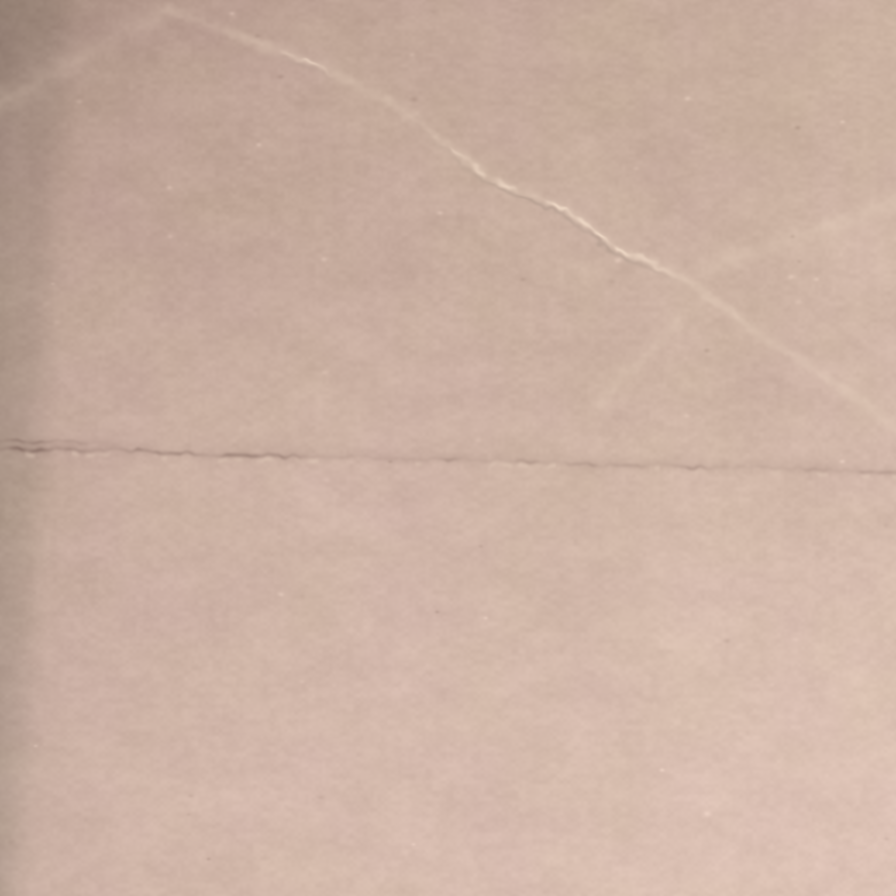
Give the GLSL for this texture, as a three.js fragment shader.

```glsl
// Worn pinkish paper: a soft tonal ramp with mottling and fine grain, a shaded
// left margin, pale diagonal fold creases and one thin, broken dark crack.
// Tone is summed as a scalar, mapped to colour, then folds are laid over it.

#define DARK_PAPER vec3(0.684, 0.576, 0.528)
#define LIGHT_PAPER vec3(0.846, 0.741, 0.689)
#define FOLD_COLOR vec3(0.910, 0.825, 0.750)
#define CRACK_COLOR vec3(0.510, 0.410, 0.375)
#define SHADE_TINT vec3(0.865, 0.875, 0.865)
#define MOTTLE 0.25
#define BLOTCH 0.24
#define GRAIN 0.15
#define FOLD_WIDTH 0.0070
#define CORE_WIDTH 0.0026
#define CRACK_WIDTH 0.0028

varying vec2 vUv;

float hash(vec2 p) {
  return fract(sin(dot(p, vec2(127.1, 311.7))) * 43758.5453);
}

float noise(vec2 p) {
  vec2 i = floor(p);
  vec2 f = fract(p);
  f = f * f * (3.0 - 2.0 * f);
  return mix(mix(hash(i), hash(i + vec2(1.0, 0.0)), f.x),
             mix(hash(i + vec2(0.0, 1.0)), hash(i + 1.0), f.x), f.y);
}

float fbm(vec2 p) {
  float sum = 0.0;
  float amp = 0.5;
  for (int i = 0; i < 5; i++) {
    sum += amp * noise(p);
    p = mat2(1.6, 1.2, -1.2, 1.6) * p + 7.3;
    amp *= 0.55;
  }
  return sum;
}

float segment(vec2 p, vec2 a, vec2 b) {
  vec2 ab = b - a;
  return length(p - a - ab * clamp(dot(p - a, ab) / dot(ab, ab), 0.0, 1.0));
}

float bell(float d, float width) {
  return exp(-d * d / (width * width));
}

// Distance to the long fold running from upper left to the right edge.
float mainFold(vec2 p) {
  float d = segment(p, vec2(0.19, 0.990), vec2(0.34, 0.932));
  d = min(d, segment(p, vec2(0.34, 0.932), vec2(0.44, 0.885)));
  d = min(d, segment(p, vec2(0.44, 0.885), vec2(0.54, 0.803)));
  d = min(d, segment(p, vec2(0.54, 0.803), vec2(0.63, 0.767)));
  d = min(d, segment(p, vec2(0.63, 0.767), vec2(0.69, 0.722)));
  d = min(d, segment(p, vec2(0.69, 0.722), vec2(0.76, 0.690)));
  return min(d, segment(p, vec2(0.76, 0.690), vec2(1.02, 0.510)));
}

// Rare soft flecks of varied size and strength, mostly dark.
float flecks(vec2 p, float cells) {
  vec2 id = floor(p * cells);
  vec2 center = 0.3 + 0.4 * vec2(hash(id + 3.1), hash(id + 8.7));
  float strength = step(0.965, hash(id + 5.5)) * (0.3 + 0.7 * hash(id + 6.3));
  float side = hash(id + 1.9) < 0.65 ? -1.0 : 1.0;
  vec2 r = (fract(p * cells) - center) * vec2(0.8, 1.1);
  return strength * side * bell(length(r), 0.08 + 0.06 * hash(id + 2.2));
}

void main() {
  vec2 p = vUv;

  // Paper tone: lighter toward the lower right, then mottling and grain
  float tone = 0.86 + 0.34 * p.x - 0.50 * p.y;
  tone += MOTTLE * (fbm(p * vec2(5.0, 7.0)) - 0.57);
  tone += BLOTCH * (fbm(p * vec2(20.0, 36.0) + 17.0) - 0.57);
  tone += GRAIN * (noise(p * vec2(115.0, 165.0)) - 0.5);
  tone += GRAIN * 0.6 * (noise(p * 260.0 + 31.0) - 0.5);
  tone += 0.40 * flecks(p, 40.0);
  tone -= 0.16 * bell(length(p - vec2(0.08, 0.95)), 0.26);
  vec3 color = mix(DARK_PAPER, LIGHT_PAPER, tone);

  // Faint warm and cool stains, yellower at the upper right
  float stain = noise(p * 9.0 + 41.0) + noise(p * 26.0 + 11.0) - 1.0;
  color += vec3(-0.002, 0.004, -0.007) * (stain + 1.3 * p.x * p.y);

  // Shaded left margin with a ragged soft edge, leaning outward at the top
  float edge = 0.026 + 0.050 * p.y + 0.022 * (fbm(p * vec2(12.0, 26.0)) - 0.57);
  float shade = 0.50 * (1.0 - smoothstep(edge - 0.028, edge + 0.020, p.x));
  shade += 0.45 * exp(-p.x / 0.045);
  shade += 0.45 * bell(length((p - vec2(0.0, 1.0)) * vec2(1.0, 1.3)), 0.16);
  color *= mix(vec3(1.0), SHADE_TINT, shade);

  // Pale folds: soft main ridge and fainter branches
  vec2 wobble = vec2(noise(p * 40.0), noise(p * 40.0 + 50.0)) - 0.5;
  vec2 jitter = vec2(noise(p * 120.0), noise(p * 120.0 + 70.0)) - 0.5;
  vec2 q = p + 0.005 * wobble + 0.005 * jitter;
  float ridge = mainFold(q);
  float wear = 0.35 + 0.55 * noise(p * 28.0 + 5.0) + 0.45 * noise(p * 90.0);
  float fold = 0.34 * bell(ridge, FOLD_WIDTH);
  fold += 0.26 * bell(segment(q, vec2(0.79, 0.700), vec2(1.02, 0.780)), 0.011);
  fold += 0.26 * bell(segment(q, vec2(0.67, 0.550), vec2(0.755, 0.640)), 0.007);
  fold += 0.18 * bell(segment(q, vec2(-0.02, 0.875), vec2(0.18, 0.985)), 0.014);
  fold += 0.12 * bell(segment(q, vec2(0.31, 0.470), vec2(0.43, 0.390)), 0.014);
  color = mix(color, FOLD_COLOR, clamp(fold * wear, 0.0, 1.0));

  // Broken bright core where the main fold is worn, dark along its lower side
  float worn = smoothstep(0.42, 0.62, p.x) * (1.0 - smoothstep(0.68, 0.78, p.x));
  worn = max(worn, 0.7 * bell(p.x - 0.34, 0.025));
  float under = bell(mainFold(q + vec2(0.003, 0.005)), 0.003);
  color *= 1.0 - 0.09 * worn * wear * under;
  float core = worn * smoothstep(0.2, 0.75, noise(p * 75.0 + 9.0));
  color = mix(color, FOLD_COLOR + 0.03, 0.85 * core * bell(ridge, CORE_WIDTH));

  // Nearly level crack, strongest at the left, fading into dashes
  float crackY = 0.500 - 0.027 * p.x + 0.003 * (noise(vec2(p.x * 30.0, 2.0)) - 0.5);
  crackY += 0.004 * (noise(vec2(p.x * 110.0, 4.0)) - 0.5);
  float offset = p.y - crackY;
  float broken = smoothstep(0.35, 0.85, noise(vec2(p.x * 34.0, 6.0)));
  broken *= 0.4 + 0.9 * noise(vec2(p.x * 130.0, 8.0));
  float depth = (0.16 + 0.36 * exp(-p.x * 3.5)) * (0.30 + 0.90 * broken);
  float twin = bell(offset - 0.009, 0.0025) * (1.0 - smoothstep(0.08, 0.15, p.x));
  float crack = depth * (bell(offset, CRACK_WIDTH) + 0.6 * twin);
  crack += 0.07 * bell(offset - 0.002, 0.008);
  color = mix(color, CRACK_COLOR, clamp(crack, 0.0, 1.0));
  float lip = bell(offset + 0.005, 0.003) * smoothstep(0.6, 0.95, noise(p.xx * 60.0));
  color = mix(color, FOLD_COLOR, 0.32 * lip);

  gl_FragColor = vec4(color, 1.0);
}
```
